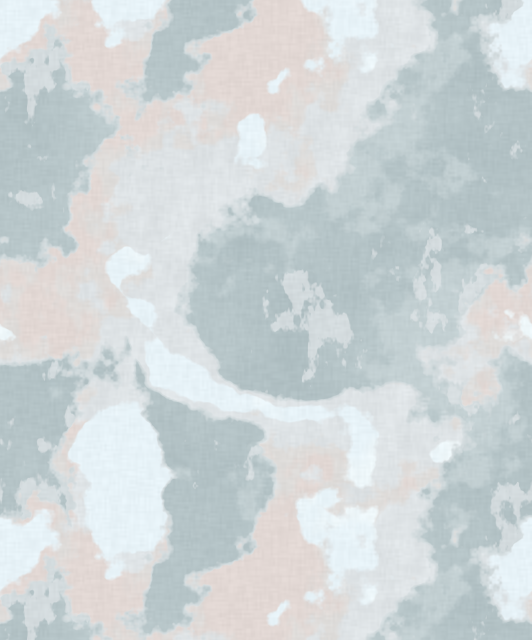
This pattern is drawn by a Shadertoy shader. Its source:

```glsl
const float TAU = 6.2831853;

const vec3 SLATE = vec3(0.715, 0.773, 0.785);
const vec3 MIST  = vec3(0.770, 0.820, 0.830);
const vec3 PEARL = vec3(0.870, 0.890, 0.900);
const vec3 SAND  = vec3(0.870, 0.862, 0.853);
const vec3 BLUSH = vec3(0.885, 0.845, 0.830);
const vec3 ICE   = vec3(0.905, 0.950, 0.970);
const vec3 SNOW  = vec3(0.935, 0.968, 0.978);

float hash(vec2 c) {
    return fract(sin(dot(c, vec2(127.1, 311.7))) * 43758.5453);
}

// Value noise that repeats over the unit tile; freq holds whole numbers
float noise(vec2 p, vec2 freq) {
    vec2 g = p * freq;
    vec2 i = floor(g);
    vec2 f = fract(g);
    f = f * f * (3.0 - 2.0 * f);
    vec2 a = mod(i, freq);
    vec2 b = mod(i + 1.0, freq);
    return mix(mix(hash(a), hash(vec2(b.x, a.y)), f.x),
               mix(hash(vec2(a.x, b.y)), hash(b), f.x), f.y);
}

// Layered noise, centred on zero
float fbm(vec2 p, vec2 freq) {
    float sum = 0.0, amp = 0.5, total = 0.0;
    for (int k = 0; k < 4; k++) {
        sum += amp * noise(p, freq);
        total += amp;
        amp *= 0.55;
        freq *= 2.0;
        p += 0.173;
    }
    return sum / total - 0.5;
}

// Shortest offset on the repeating tile
vec2 wrap(vec2 d) {
    return fract(d + 0.5) - 0.5;
}

float stain(float field, float softness) {
    return smoothstep(-softness, softness, field);
}

// Soft elliptical patch: 1 at the centre, 0 on the rim
float patchField(vec2 p, vec2 centre, vec2 radius) {
    return 1.0 - length(wrap(p - centre) / radius);
}

// Winding light band: 1 along its spine, 0 at its banks
float riverField(vec2 p, float halfWidth) {
    float t = TAU * (p.y - 0.7);
    float spine = 0.42 + 0.24 * sin(t + 0.7 * cos(t - 1.1));
    return 1.0 - abs(wrap(vec2(p.x - spine, 0.0)).x) / halfWidth;
}

// Large layout of the light areas
float lightField(vec2 p) {
    float field = riverField(p, 0.16);
    field = max(field, 1.4 * patchField(p, vec2(0.20, 0.90), vec2(0.13, 0.32)));
    field = max(field, 0.9 * patchField(p, vec2(0.98, 0.05), vec2(0.19, 0.12)));
    return max(field, 0.7 * patchField(p, vec2(0.97, 0.62), vec2(0.17, 0.12)));
}

// Fine crossed threads of the cloth
float weave(vec2 p) {
    float weft = noise(p, vec2(60.0, 240.0));
    float warp = noise(p + 0.31, vec2(240.0, 60.0));
    return weft + warp - 1.0;
}

void mainImage(out vec4 fragColor, in vec2 fragCoord) {
    // Square tile as wide as the canvas, measured downwards from the top
    vec2 p = vec2(fragCoord.x, iResolution.y - fragCoord.y) / iResolution.x;

    vec2 bend = vec2(fbm(p, vec2(4.0)), fbm(p + 0.37, vec2(4.0)));
    float light = lightField(p + 0.25 * bend);
    float blot = fbm(p + 0.11, vec2(6.0));
    float ragged = fbm(p + 0.53, vec2(26.0));
    float dabs = fbm(p + 0.71, vec2(34.0, 22.0));

    // Slate ground with misty washes
    float tone = fbm(p + 0.83, vec2(3.0, 4.0));
    vec3 col = SLATE + 0.08 * blot * vec3(1.0, 0.9, 0.85);
    col = mix(col, MIST, 0.9 * stain(tone + 0.35 * ragged - 0.03, 0.05));

    // Dry dabs of pearl scattered over the ground
    float dry = dabs + 1.5 * fbm(p + 0.61, vec2(3.0)) - 0.20;
    col = mix(col, PEARL, 0.75 * stain(dry, 0.05));

    // Pearl banks with ragged edges
    float bank = light + 1.2 * blot + 0.8 * ragged - 0.10;
    col = mix(col, mix(MIST, PEARL, 0.5), stain(bank + 0.10, 0.06));
    float cover = stain(bank, 0.06);
    col = mix(col, PEARL + 0.05 * dabs, cover);

    // Sand and blush washes
    float warmth = fbm(p + 0.29, vec2(5.0));
    vec3 warm = mix(SAND, BLUSH, stain(warmth + 0.4 * dabs - 0.06, 0.08));
    col = mix(col, warm, cover * stain(warmth + 0.4 * ragged, 0.05));

    // Icy core with brighter clouds
    float core = light + 2.2 * fbm(p + 0.47, vec2(5.0)) + 0.6 * ragged - 0.62;
    vec3 ice = mix(ICE, SNOW, stain(tone + 0.2 * dabs - 0.04, 0.07));
    col = mix(col, ice, cover * stain(core, 0.07));

    col += 0.022 * weave(p);
    fragColor = vec4(clamp(col, 0.0, 1.0), 1.0);
}
```
